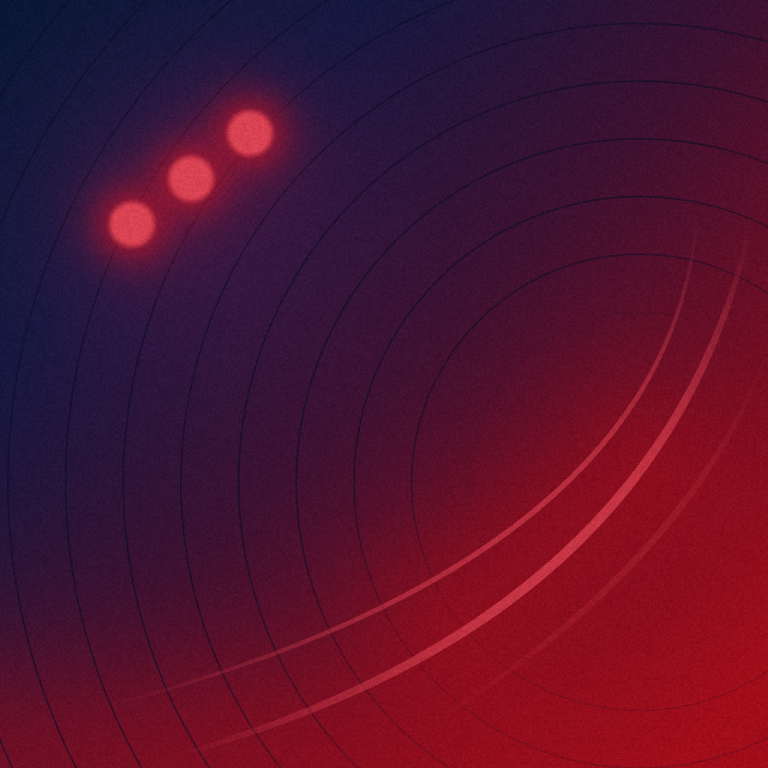
A WebGL 2 fragment shader for this background:

```glsl
#version 300 es
precision highp float;

uniform vec2 u_resolution;
out vec4 outColor;

const vec3 NIGHT = vec3(0.03, 0.09, 0.21);
const vec3 NAVY = vec3(0.07, 0.09, 0.25);
const vec3 PLUM = vec3(0.24, 0.065, 0.19);
const vec3 WINE = vec3(0.47, 0.05, 0.13);
const vec3 CRIMSON = vec3(0.63, 0.05, 0.10);
const vec3 VIOLET = vec3(0.33, 0.10, 0.30);
const vec3 ROSE = vec3(0.85, 0.26, 0.32);
const vec3 INK = vec3(0.05, 0.05, 0.15);

float hash(vec2 p) {
    vec3 q = fract(vec3(p.xyx) * 0.1031);
    q += dot(q, q.yzx + 33.33);
    return fract((q.x + q.y) * q.z);
}

float gaussian(float d, float radius) {
    return exp(-d * d / (radius * radius));
}

// Diagonal gradient from the upper left (0) to the lower right (1)
vec3 gradient(float s) {
    vec3 color = mix(NIGHT, NAVY, smoothstep(0.0, 0.28, s));
    color = mix(color, PLUM, clamp((s - 0.24) / 0.26, 0.0, 1.0));
    color = mix(color, WINE, clamp((s - 0.5) / 0.25, 0.0, 1.0));
    return mix(color, CRIMSON, clamp((s - 0.75) / 0.18, 0.0, 1.0));
}

// Distance to a segment (x) and position along it (y)
vec2 segment(vec2 p, vec2 a, vec2 b) {
    vec2 ab = b - a;
    float h = clamp(dot(p - a, ab) / dot(ab, ab), 0.0, 1.0);
    return vec2(length(p - a - h * ab), h);
}

vec2 bezier(vec2 a, vec2 b, vec2 c, float t) {
    return mix(mix(a, b, t), mix(b, c, t), t);
}

// Tapered curve stroke that fades toward both ends
float stroke(vec2 p, vec2 a, vec2 b, vec2 c, float halfWidth, float aa) {
    const int STEPS = 32;
    vec2 nearest = vec2(9.0, 0.0);
    vec2 start = a;
    for (int i = 1; i <= STEPS; i++) {
        vec2 end = bezier(a, b, c, float(i) / float(STEPS));
        vec2 hit = segment(p, start, end);
        if (hit.x < nearest.x) {
            nearest = vec2(hit.x, (float(i - 1) + hit.y) / float(STEPS));
        }
        start = end;
    }
    float fade = sin(3.14159 * nearest.y);
    float w = halfWidth * mix(0.45, 1.0, fade);
    return fade * (1.0 - smoothstep(w - aa, w + aa, nearest.x));
}

// Evenly spaced concentric hairlines
float rings(float r, float spacing, float offset, float aa) {
    float d = abs(fract((r - offset) / spacing + 0.5) - 0.5) * spacing;
    float line = 1.0 - smoothstep(0.0003, 0.0011 + aa, d);
    return line * smoothstep(0.18, 0.32, r);
}

void main() {
    float size = min(u_resolution.x, u_resolution.y);
    vec2 p = gl_FragCoord.xy / size;
    float aa = 0.75 / size;
    float diagonal = 0.5 * (p.x + 1.0 - p.y);

    // Background and broad glows
    vec3 color = gradient(diagonal);
    color = mix(color, CRIMSON, 0.5 * gaussian(p.y, 0.16));
    color = mix(color, VIOLET, 0.4 * gaussian(length(p - vec2(0.26, 0.72)), 0.24));

    // Rings
    float ring = rings(length(p - vec2(0.833, 0.372)), 0.0751, 0.297, aa);
    float ringAlpha = mix(0.6, 0.18, smoothstep(0.5, 0.82, diagonal));
    color = mix(color, INK, ring * ringAlpha);

    // Glow under the sweeping curves
    float sweep = segment(p, vec2(0.6, 0.19), vec2(0.83, 0.38)).x;
    color = mix(color, CRIMSON, 0.55 * gaussian(sweep, 0.13));

    // Sweeping curves
    float inner = stroke(p, vec2(0.908, 0.72), vec2(0.874, 0.271), vec2(0.13, 0.078), 0.0036, aa);
    float middle = stroke(p, vec2(0.977, 0.707), vec2(0.865, 0.191), vec2(0.221, 0.014), 0.0065, aa);
    float outer = stroke(p, vec2(1.0, 0.544), vec2(0.898, 0.263), vec2(0.547, 0.049), 0.0045, aa);
    color = mix(color, ROSE, 0.6 * inner);
    color = mix(color, ROSE, 0.75 * middle);
    color = mix(color, ROSE, 0.2 * outer);

    // Glowing orbs along a diagonal
    float core = 0.0;
    float dark = 1.0;
    for (int i = 0; i < 3; i++) {
        float d = length(p - vec2(0.172, 0.708) - float(i) * vec2(0.0768, 0.0592));
        core = max(core, 1.0 - smoothstep(0.023, 0.035, d));
        dark *= 1.0 - 0.85 * gaussian(d, 0.047);
        dark *= 1.0 - 0.12 * gaussian(d, 0.09);
    }
    color = mix(color, vec3(0.75, 0.08, 0.17), 1.0 - dark);
    color = mix(color, ROSE, core);

    // Film grain
    float grain = hash(floor(p * 512.0)) - 0.5;
    color += grain * (0.02 + 0.06 * color);

    outColor = vec4(clamp(color, 0.0, 1.0), 1.0);
}
```
